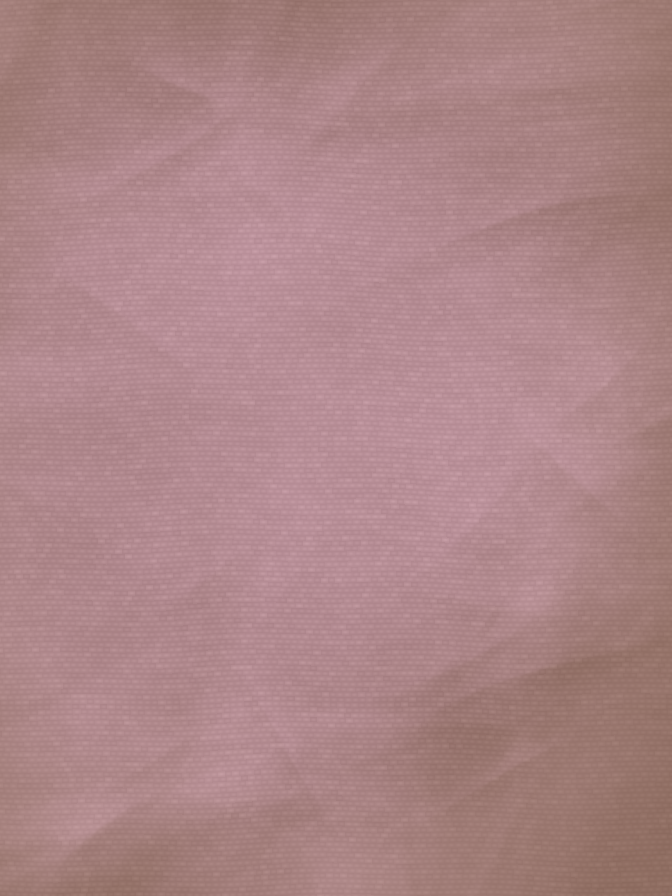
A WebGL 2 fragment shader for this texture:

```glsl
#version 300 es
precision highp float;
// Soft pink woven cloth with a fine staggered weave, sharp little folds and warm, darker borders.

uniform vec2 u_resolution;
out vec4 fragColor;

const float TAU = 6.2831853;
const vec3 SHADE = vec3(0.56, 0.42, 0.40);
const vec3 PINK = vec3(0.71, 0.55, 0.58);
const vec3 WARM_SHIFT = vec3(0.008, 0.016, -0.008);

vec2 hash2(vec2 p) {
  vec3 q = fract(vec3(p.xyx) * vec3(0.1031, 0.1030, 0.0973));
  q += dot(q, q.yzx + 33.33);
  return fract((q.xx + q.yz) * q.zy);
}

vec2 rotate(vec2 p, float angle) {
  float c = cos(angle), s = sin(angle);
  return vec2(c * p.x + s * p.y, c * p.y - s * p.x);
}

// Distance to the nearest scattered cell point
float cellular(vec2 p) {
  vec2 cell = floor(p);
  float nearest = 2.0;
  for (int y = -1; y <= 1; y++) {
    for (int x = -1; x <= 1; x++) {
      vec2 id = cell + vec2(x, y);
      nearest = min(nearest, length(id + hash2(id) - p));
    }
  }
  return nearest;
}

// Smooth, irregular undulation from -1 to 1
float layeredSines(vec2 p) {
  float sum = 0.0, weight = 0.5;
  for (int i = 0; i < 5; i++) {
    p = rotate(p, 1.1) + 0.6 * sin(p.yx * 0.9 + float(i));
    sum += weight * sin(p.x) * cos(p.y * 0.8);
    p *= 1.8;
    weight *= 0.58;
  }
  return sum;
}

// Bent fold, lit on one side and shaded on the other
float crease(vec2 p, vec2 centre, float angle, float halfLength, float width) {
  vec2 q = rotate(p - centre, angle);
  q.y += 0.012 * sin(q.x * 14.0 + centre.x * 40.0);
  float side = q.y / (abs(q.y) + 0.003);
  float along = q.x / halfLength;
  return side * exp(-abs(q.y) / width - along * along);
}

float scatteredCreases(vec2 p, float aspect) {
  float sum = 0.0;
  for (int i = 0; i < 20; i++) {
    vec2 a = hash2(vec2(float(i) + 3.0, 17.0));
    vec2 b = hash2(vec2(float(i) + 8.0, 41.0));
    vec2 centre = vec2(a.x * aspect, (float(i) + a.y) / 20.0);
    float direction = (mod(float(i), 3.0) < 1.0) ? -0.65 : 0.45;
    float angle = direction + (b.x - 0.5) * 0.7;
    float strength = mix(0.35, 1.0, b.y);
    sum += strength * crease(p, centre, angle, mix(0.04, 0.12, a.y), mix(0.008, 0.035, b.x));
  }
  return sum;
}

// Staggered horizontal stitches, some of them caught by the light
float weave(vec2 p, vec2 density) {
  vec2 q = p * density;
  q.y += 0.35 * sin(p.x * 11.0 + p.y * 3.0) + 0.2 * sin(p.x * 31.0 + p.y * 9.0);
  float row = floor(q.y);
  q.x += 0.5 * mod(row, 2.0) + 0.4 * hash2(vec2(row, 5.0)).x;
  float ridge = -cos(TAU * q.y);
  float stitch = -cos(TAU * q.x) * (0.5 + 0.5 * ridge);
  float uneven = hash2(vec2(floor(q.x), row)).x - 0.5;
  float thread = hash2(vec2(floor(q.x / 9.0), row)).y - 0.5;
  float glint = smoothstep(0.3, 0.5, uneven) * (0.5 + 0.5 * ridge);
  return 0.5 * ridge + 0.5 * stitch + 0.75 * uneven + 0.4 * thread + 0.5 * glint;
}

void main() {
  vec2 p = gl_FragCoord.xy / u_resolution.y;
  float aspect = u_resolution.x / u_resolution.y;

  // Broad pool of light with a wandering outline
  vec2 fromLight = (p - vec2(0.44 * aspect, 0.55)) / vec2(0.64 * aspect, 0.62);
  float wander = layeredSines(p * 5.0 + 2.0);
  float falloff = dot(fromLight, fromLight) * (1.0 + 0.35 * wander);
  float light = 1.16 - 0.95 * falloff;

  // Folds are calmer near the lit middle
  float calm = mix(0.45, 1.0, smoothstep(0.05, 0.6, falloff));
  light += 0.6 * calm * layeredSines(rotate(p, 0.4) * vec2(7.0, 12.0));
  light += 0.5 * calm * scatteredCreases(p, aspect);
  light += 0.12 * (0.45 - cellular(p * vec2(9.0, 13.0)));

  // Soft limit keeps highlights and shadows muted
  light = 0.64 + 0.75 * tanh((light - 0.64) / 0.75);
  vec3 colour = mix(SHADE, PINK, light);

  // Warmer tint towards the borders
  colour += WARM_SHIFT * smoothstep(0.0, 1.1, falloff);

  // Fine cloth relief
  float relief = weave(p, vec2(125.0, 172.0));
  colour += 0.029 * relief * mix(0.65, 1.0, smoothstep(1.2, 0.1, falloff));

  fragColor = vec4(clamp(colour, 0.0, 1.0), 1.0);
}
```
